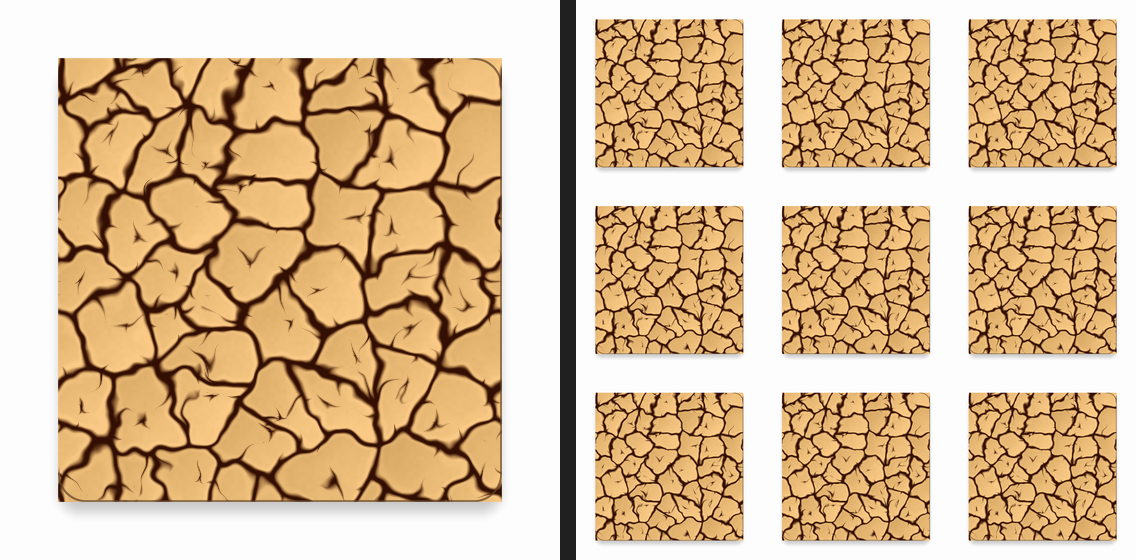
Left, the tile; right, the same tile 3 across and 3 down.
A WebGL 1 fragment shader for this texture:

```glsl
precision highp float;
// Cracked dry earth on a square panel with a soft shadow over white.
// Wrapped, warped Voronoi cells give the plates; tapering spurs and
// small forked fissures split each plate; distance sets the crack colour.
uniform vec2 u_resolution;

const float CELLS = 7.0;
const float PANEL_HALF = 0.396;
const vec3 PAPER = vec3(0.992);
const vec3 SAND_DARK = vec3(0.84, 0.655, 0.39);
const vec3 SAND_LIGHT = vec3(0.975, 0.79, 0.52);
const vec3 CRACK_BROWN = vec3(0.55, 0.37, 0.20);
const vec3 CRACK_DEEP = vec3(0.20, 0.06, 0.01);

vec2 hash2(vec2 p) {
  vec3 q = fract(p.xyx * vec3(0.1031, 0.1030, 0.0973));
  q += dot(q, q.yzx + 33.33);
  return fract((q.xx + q.yz) * q.zy);
}

// Value noise pair that repeats after a whole period.
vec2 noise2(vec2 p, float period) {
  vec2 i = floor(p), f = fract(p);
  f = f * f * (3.0 - 2.0 * f);
  vec2 a = hash2(mod(i, period));
  vec2 b = hash2(mod(i + vec2(1.0, 0.0), period));
  vec2 c = hash2(mod(i + vec2(0.0, 1.0), period));
  vec2 d = hash2(mod(i + 1.0, period));
  return mix(mix(a, b, f.x), mix(c, d, f.x), f.y);
}

float smoothMin(float a, float b, float k) {
  float h = max(k - abs(a - b), 0.0) / k;
  return min(a, b) - h * h * k * 0.25;
}

float roundBox(vec2 p, float halfSize, float radius) {
  vec2 q = abs(p) - halfSize + radius;
  return length(max(q, 0.0)) + min(max(q.x, q.y), 0.0) - radius;
}

// Offset from the cell centre for the site of a wrapped cell.
vec2 site(vec2 cell, float period) {
  return 0.5 + 0.86 * (hash2(mod(cell, period) + 5.0) - 0.5);
}

// x, y: position relative to the nearest site; z, w: its cell.
vec4 nearestCell(vec2 p, float period) {
  vec2 base = floor(p);
  vec4 best = vec4(9.0);
  for (int j = -1; j <= 1; j++)
    for (int i = -1; i <= 1; i++) {
      vec2 cell = base + vec2(float(i), float(j));
      vec2 r = p - cell - site(cell, period);
      if (dot(r, r) < dot(best.xy, best.xy)) best = vec4(r, cell);
    }
  return best;
}

// Distance to the plate border, drawn in where borders meet.
float borderDistance(vec4 plate, float period) {
  float d = 1.0;
  vec2 own = site(plate.zw, period);
  for (int j = -2; j <= 2; j++)
    for (int i = -2; i <= 2; i++) {
      vec2 step2 = vec2(float(i), float(j));
      vec2 gap = step2 + site(plate.zw + step2, period) - own;
      if (dot(gap, gap) > 0.0001)
        d = smoothMin(d, dot(0.5 * gap - plate.xy, normalize(gap)), 0.07);
    }
  return d;
}

// Coordinates along and across a curved ray.
vec2 rayFrame(vec2 p, float angle, float bend) {
  float c = cos(angle), s = sin(angle);
  vec2 q = vec2(c * p.x + s * p.y, c * p.y - s * p.x);
  q.y += bend * q.x * q.x + 0.018 * sin(q.x * 17.0 + angle);
  return q;
}

// Spurs thin out from the border inwards; forks thin out from a hub.
float fissures(vec2 r, vec2 cell, float border) {
  float d = 1.0;
  vec2 seed = hash2(cell + 31.0);
  vec2 hub = 0.35 * (hash2(cell + 57.0) - 0.5);
  float hubDepth = 0.015 + 0.05 * step(0.65, seed.y);
  for (int k = 0; k < 3; k++) {
    float n = float(k);
    vec2 h = hash2(cell + 71.0 + 13.0 * n);
    float angle = 6.2832 * (seed.x + (n + 0.6 * h.x) / 3.0);
    vec2 spur = rayFrame(r, angle, 1.6 * (h.y - 0.5));
    float taper = border * mix(0.16, 0.5, h.y);
    d = min(d, abs(spur.y) + taper + 0.5 * max(0.08 - spur.x, 0.0));
    vec2 fork = rayFrame(r - hub, angle + 1.0, 3.0 * (h.x - 0.5));
    float fade = max(fork.x, 0.0) * mix(0.17, 0.4, h.x);
    d = min(d, hubDepth + abs(fork.y) + fade + max(-fork.x, 0.0));
  }
  return d;
}

vec3 crackedEarth(vec2 p, float period) {
  vec2 warp = 0.30 * (noise2(p * 2.0, period * 2.0) - 0.5);
  warp += 0.12 * (noise2(p * 5.0 + 3.0, period * 5.0) - 0.5);
  vec4 plate = nearestCell(p + warp, period);
  vec2 cell = mod(plate.zw, period);
  float border = borderDistance(plate, period);
  float d = smoothMin(border, fissures(plate.xy, cell, border), 0.04);
  d += 0.022 * (noise2(p * 3.0, period * 3.0).x - 0.5);

  // Plates brighten to the lower right, with a faint lit rim.
  float tone = 0.56 + 0.6 * dot(plate.xy, vec2(0.7, -0.7));
  tone += 0.2 * (hash2(cell + 9.0).x - 0.5);
  tone += 0.12 * (noise2(p * 16.0, period * 16.0).y - 0.5);
  tone += 0.22 * smoothstep(0.05, 0.09, border) * (1.0 - smoothstep(0.09, 0.16, border));
  vec3 sand = mix(SAND_DARK, SAND_LIGHT, clamp(tone, 0.0, 1.0));
  vec3 crack = mix(CRACK_DEEP, CRACK_BROWN, smoothstep(0.014, 0.05, d));
  return mix(crack, sand, smoothstep(0.034, 0.078, d));
}

void main() {
  vec2 uv = gl_FragCoord.xy / u_resolution;
  vec2 p = uv - 0.5;
  float pixel = 1.0 / u_resolution.y;

  // Paper and drop shadow.
  float shadowEdge = roundBox(p + vec2(0.0, 0.021), PANEL_HALF, 0.04);
  vec3 color = PAPER - 0.2 * (1.0 - smoothstep(-0.022, 0.018, shadowEdge));

  // Earth panel and the thin rounded outline along its right and bottom.
  vec3 earth = crackedEarth((p / PANEL_HALF * 0.5 + 0.5) * CELLS, CELLS);
  float outline = abs(roundBox(p, PANEL_HALF, 0.05) + 0.001);
  float side = max(smoothstep(0.33, 0.35, p.x), smoothstep(0.33, 0.35, -p.y));
  float line = 1.0 - smoothstep(0.0006, 0.0012 + pixel, outline);
  earth = mix(earth, CRACK_BROWN * 0.7, 0.75 * side * line);
  float panel = roundBox(p, PANEL_HALF, 0.0);
  color = mix(color, earth, 1.0 - smoothstep(-0.5 * pixel, 0.5 * pixel, panel));
  gl_FragColor = vec4(color, 1.0);
}
```
